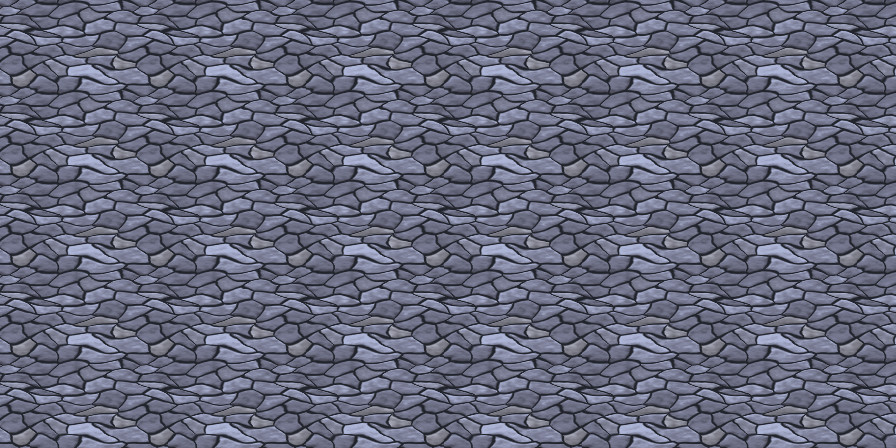
A Shadertoy shader for this texture:

```glsl
const vec2 REPEATS = vec2(6.5, 5.0);
const vec2 HUB = vec2(0.72, 0.16);     // centre of the large pale stone in a tile
const vec2 GRID = vec2(5.0, 8.0);      // stones per tile
const float STRETCH = 2.4;             // width of a grid cell over its height
const float TAU = 6.2831853;

const vec3 JOINT = vec3(0.13, 0.14, 0.17);
const vec3 SHADE = vec3(0.29, 0.29, 0.35);
const vec3 SLATE = vec3(0.45, 0.46, 0.55);
const vec3 PALE = vec3(0.68, 0.71, 0.84);
const vec3 SAND = vec3(0.60, 0.59, 0.59);

struct Stone {
    vec2 site;   // centre in grid units
    vec2 id;     // cell wrapped to the tile
    float gap;   // distance to the joint, in row heights
    float lift;  // vertical direction of the nearest joint
};

vec2 hash2(vec2 p) {
    vec3 q = fract(p.xyx * vec3(0.1031, 0.1030, 0.0973) + 0.137);
    q += dot(q, q.yzx + 33.33);
    return fract((q.xx + q.yz) * q.zy);
}

// Value noise that wraps after the given number of cells
float wrapNoise(vec2 p, vec2 period) {
    vec2 i = floor(p), f = fract(p);
    f = f * f * (3.0 - 2.0 * f);
    float a = hash2(mod(i, period)).x;
    float b = hash2(mod(i + vec2(1, 0), period)).x;
    float c = hash2(mod(i + vec2(0, 1), period)).x;
    float d = hash2(mod(i + vec2(1, 1), period)).x;
    return mix(mix(a, b, f.x), mix(c, d, f.x), f.y);
}

float wrapFbm(vec2 t, vec2 period) {
    float sum = 0.0, weight = 0.5;
    for (int i = 0; i < 3; i++) {
        sum += weight * wrapNoise(t * period, period);
        period *= 2.0;
        weight *= 0.5;
    }
    return sum / 0.875;
}

// Enlarge the stones near the hub and tilt the courses
vec2 warpToGrid(vec2 t) {
    vec2 s = t * vec2(3.6, 4.5);
    vec2 p = t * (1.0 - 0.48 * exp(-dot(s, s))) * GRID + 0.5;
    p.y += 0.32 * sin(TAU * (t.x + t.y)) + 0.16 * sin(TAU * (3.0 * t.x - t.y));
    p.x += 0.25 * sin(TAU * 2.0 * t.y);
    return p;
}

vec2 siteOf(vec2 cell, vec2 period) {
    return cell + 0.5 + 0.86 * (hash2(mod(cell, period) + 7.0) - 0.5);
}

Stone findStone(vec2 p, vec2 period, float stretch) {
    vec2 base = floor(p), home = base;
    float nearest = 1e3;
    for (int y = -1; y <= 1; y++)
    for (int x = -1; x <= 1; x++) {
        vec2 cell = base + vec2(x, y);
        vec2 d = siteOf(cell, period) - p;
        if (dot(d, d) < nearest) {
            nearest = dot(d, d);
            home = cell;
        }
    }
    Stone stone = Stone(siteOf(home, period), mod(home, period), 1e3, 0.0);
    for (int y = -2; y <= 2; y++)
    for (int x = -2; x <= 2; x++) {
        if (x == 0 && y == 0) continue;
        vec2 other = siteOf(home + vec2(x, y), period);
        vec2 across = (other - stone.site) / vec2(stretch, 1.0);
        float gap = dot(0.5 * (other + stone.site) - p, other - stone.site) / length(across);
        if (gap < stone.gap) {
            stone.gap = gap;
            stone.lift = normalize(across).y;
        }
    }
    return stone;
}

vec3 slateColour(float tone, float warmth) {
    vec3 c = mix(SHADE, SLATE, smoothstep(0.0, 0.5, tone));
    c = mix(c, PALE, smoothstep(0.45, 1.05, tone));
    return mix(c, SAND * (0.55 + 0.6 * tone), warmth);
}

void mainImage(out vec4 fragColor, in vec2 fragCoord) {
    vec2 uv = fragCoord / iResolution.xy;
    vec2 t = fract(uv * REPEATS - HUB + 0.5) - 0.5;
    float pixel = REPEATS.y * GRID.y / iResolution.y;

    // Rough outlines
    vec2 p = warpToGrid(t);
    p += 0.16 * (wrapFbm(t + 0.5, vec2(12, 16)) - 0.5);
    Stone stone = findStone(p, GRID, STRETCH);

    // Tone of each stone, with streaks and broad weathering
    vec2 chance = hash2(stone.id + 31.0);
    vec2 away = (stone.site - 0.5) / GRID;
    away -= round(away);
    float glow = exp(-dot(away * vec2(5, 8), away * vec2(5, 8)));
    float streak = wrapFbm(t + 0.5, vec2(18, 30)) - 0.5;
    float broad = wrapNoise((t + 0.5) * vec2(3, 4), vec2(3, 4)) - 0.5;
    float tone = 0.24 + 0.46 * chance.x + 0.5 * glow + 0.65 * streak + 0.18 * broad;

    // Lit upper rims and shaded lower rims
    float rim = 1.0 - smoothstep(0.08, 0.34, stone.gap);
    tone += 0.2 * rim * stone.lift;
    vec3 colour = slateColour(tone, 0.5 * smoothstep(0.78, 0.95, chance.y));

    // Dark joints of uneven width
    float width = 0.035 + 0.06 * wrapNoise((t + 0.5) * vec2(9, 12), vec2(9, 12));
    float face = smoothstep(width - 0.5 * pixel, width + max(0.5 * pixel, 0.08), stone.gap);
    fragColor = vec4(mix(JOINT, colour, face), 1.0);
}
```
